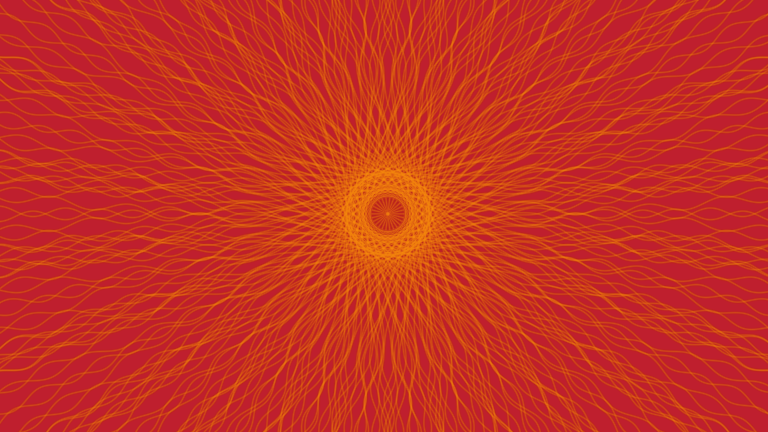
Reproduce this background procedurally as a WebGL 1 fragment shader.

```glsl
precision highp float;
// Radial lattice of fine wavy orange threads on crimson, braided into rays.

uniform vec2 u_resolution;

const float TAU = 6.2831853;
const float FOLDS = 26.0;
const float PERIOD = TAU / FOLDS;
const float HALF_WIDTH = 0.0009;
const float HALO_WIDTH = 0.0065;
const vec3 CRIMSON = vec3(0.75, 0.12, 0.18);
const vec3 EMBER = vec3(0.73, 0.14, 0.10);
const vec3 ORANGE = vec3(0.97, 0.55, 0.04);

float hash(float n) {
  n = fract(n * 0.1031 + 0.137);
  n *= n + 33.33;
  return fract(n * (n + n));
}

// Antialiased coverage of a thin line at distance d
float stroke(float d, float halfWidth, float pixel) {
  float soft = 1.4 * pixel;
  float reach = max(halfWidth, 0.5 * soft);
  return halfWidth / reach * clamp((reach + 0.5 * soft - d) / soft, 0.0, 1.0);
}

// Angular distance to the nearest repeated ray
float rayDistance(float angle, float base) {
  return abs(mod(angle - base + 0.5 * PERIOD, PERIOD) - 0.5 * PERIOD);
}

// One thread per fold, tangent to a hub circle and rippling farther out;
// returns line coverage and surrounding halo
vec2 thread(float angle, float r, float base, float hub, float phase,
            float frequency, float pixel) {
  float q = pow(min(hub / r, 0.998), 1.5);
  float amplitude = 0.011 * smoothstep(0.12, 0.5, r);
  float wave = frequency * r + phase;
  float curve = base - asin(q) + amplitude * sin(wave) / r;
  float slope = 1.5 * q / sqrt(1.0 - q * q)
              + amplitude * frequency * cos(wave);
  float d = rayDistance(angle, curve) * r / sqrt(1.0 + slope * slope);
  vec2 cover = vec2(stroke(d, HALF_WIDTH, pixel),
                    1.0 - smoothstep(0.0, HALO_WIDTH, d));
  return cover * smoothstep(hub - pixel, hub, r);
}

void main() {
  float pixel = 1.0 / u_resolution.y;
  vec2 p = (gl_FragCoord.xy - u_resolution * vec2(0.505, 0.505)) * pixel;
  float r = max(length(p), 0.0001);
  float angle = atan(p.y, p.x + 0.000001);
  float gap = 1.0;
  float cool = 1.0;

  // Mirrored thread pairs, gathered around the middle of each fold
  for (int i = 0; i < 7; i++) {
    float k = float(i);
    float u = (k - 3.0) / 3.3;
    float base = 0.5 * PERIOD * (1.0 + u * abs(u));
    float hub = mix(0.041, 0.104, fract(k * 0.618 + 0.15));
    float phase = TAU * hash(k + 3.0);
    float frequency = mix(32.0, 42.0, hash(k + 17.0));
    vec2 a = thread(angle, r, base, hub, phase, frequency, pixel);
    vec2 b = thread(-angle, r, base, hub, phase, frequency, pixel);
    gap *= (1.0 - 0.64 * a.x) * (1.0 - 0.64 * b.x);
    cool *= (1.0 - 0.7 * a.y) * (1.0 - 0.7 * b.y);
  }

  // Hub: spokes, a small core and concentric rings
  float spoke = stroke(rayDistance(angle, 0.0) * r, 0.0009, pixel);
  spoke *= 1.0 - smoothstep(0.036, 0.040, r);
  gap *= 1.0 - 0.75 * spoke;
  gap *= 1.0 - 0.7 * stroke(r, 0.004, pixel);
  for (int i = 0; i < 4; i++) {
    float radius = 0.039 + 0.019 * float(i);
    gap *= 1.0 - 0.5 * stroke(abs(r - radius), HALF_WIDTH, pixel);
  }
  cool *= smoothstep(0.0, 0.16, r);

  vec3 ground = mix(EMBER, CRIMSON, cool);
  gl_FragColor = vec4(mix(ORANGE, ground, gap), 1.0);
}
```
